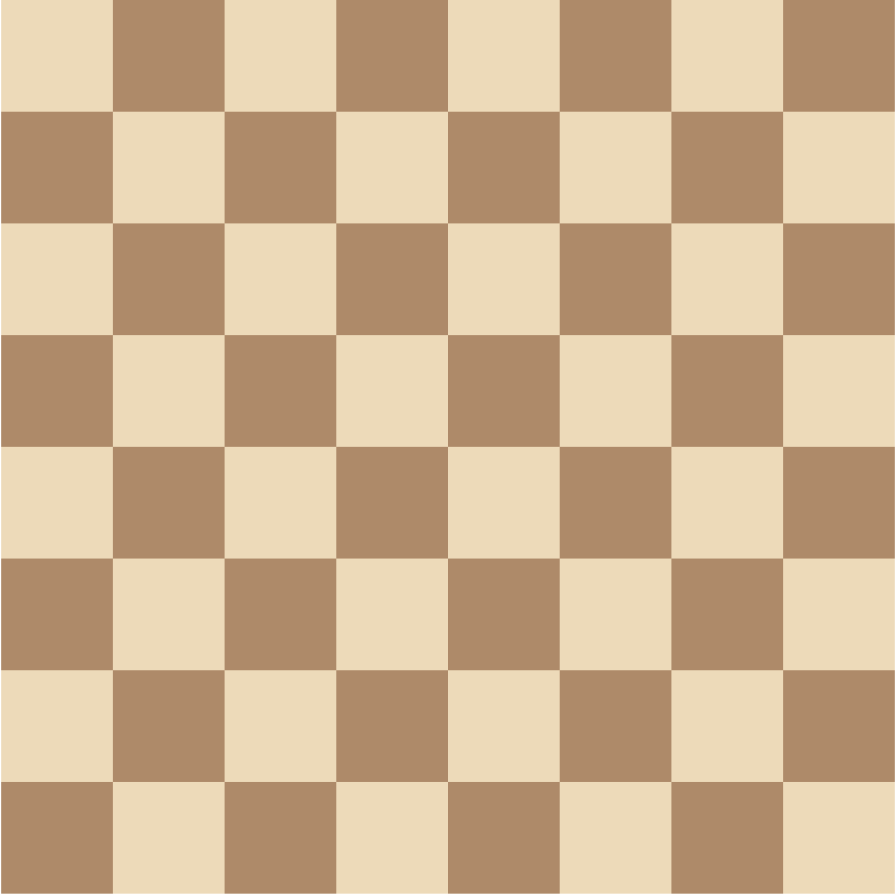
A Shadertoy shader for this pattern:

```glsl
const float SQUARES = 8.0;
const vec2 BOARD_MIN = vec2(0.0013, 0.0026);
const vec2 BOARD_MAX = vec2(0.9987, 1.0);
const vec3 LIGHT_SQUARE = vec3(0.929, 0.855, 0.727);
const vec3 DARK_SQUARE = vec3(0.682, 0.541, 0.410);
const vec3 MARGIN = vec3(1.0);

// Square wave per axis: +1 in even cells, -1 in odd ones, smoothed over one pixel
vec2 squareWave(vec2 cell, vec2 pixel) {
    vec2 edgeDistance = 0.5 - abs(fract(cell) - 0.5);
    vec2 parity = 1.0 - 2.0 * mod(floor(cell), 2.0);
    return parity * clamp(2.0 * edgeDistance / pixel, 0.0, 1.0);
}

// Pixel coverage of the board rectangle
float boardCoverage(vec2 uv) {
    vec2 inside = min(uv - BOARD_MIN, BOARD_MAX - uv) * iResolution.xy;
    vec2 coverage = clamp(inside + 0.5, 0.0, 1.0);
    return coverage.x * coverage.y;
}

void mainImage(out vec4 fragColor, in vec2 fragCoord) {
    vec2 uv = fragCoord / iResolution.xy;
    vec2 cellsPerCanvas = SQUARES / (BOARD_MAX - BOARD_MIN);
    vec2 cell = (uv - BOARD_MIN) * cellsPerCanvas;
    // Keep the outer rim from blending into squares beyond the board
    vec2 pixel = cellsPerCanvas / iResolution.xy;
    cell = clamp(cell, 0.5 * pixel, SQUARES - 0.5 * pixel);

    // Checker: equal parity on both axes gives a dark square
    vec2 wave = squareWave(cell, pixel);
    float dark = 0.5 + 0.5 * wave.x * wave.y;
    vec3 board = mix(LIGHT_SQUARE, DARK_SQUARE, dark);

    fragColor = vec4(mix(MARGIN, board, boardCoverage(uv)), 1.0);
}
```
